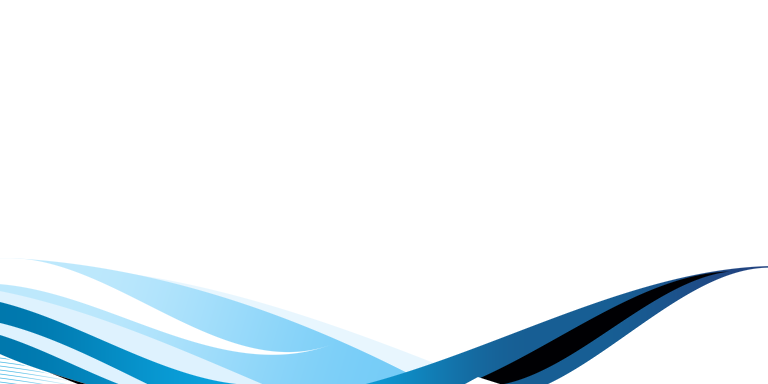
Write a Shadertoy shader that draws this background.

```glsl
// Flowing blue ribbons and pale leaves along the bottom of a white page.

// Colours to tune
const vec3 PAPER      = vec3(1.0);
const vec3 SHEEN      = vec3(0.91, 0.965, 0.995);
const vec3 LEAF_LEFT  = vec3(0.74, 0.91, 0.99);
const vec3 LEAF_RIGHT = vec3(0.46, 0.80, 0.97);
const vec3 BAND_LIGHT = vec3(0.87, 0.95, 0.995);
const vec3 TEAL       = vec3(0.00, 0.47, 0.68);
const vec3 CYAN       = vec3(0.04, 0.63, 0.86);
const vec3 STEEL      = vec3(0.09, 0.37, 0.58);
const vec3 NAVY       = vec3(0.13, 0.26, 0.50);
const vec3 INK        = vec3(0.0, 0.0, 0.01);

// Fine lines in the lower left corner
const float LINE_COUNT = 96.0;   // lines per canvas height
const float LINE_SLOPE = 0.13;
const float LINE_WIDTH = 0.13;   // share of the spacing
const float LINE_REACH = 0.24;

// Cubic through four heights spaced evenly from x0 to x1, held level outside.
float curve(float x, float x0, float x1, vec4 h) {
    float s = 3.0 * clamp((x - x0) / (x1 - x0), 0.0, 1.0);
    float a = s - 1.0, b = s - 2.0, c = s - 3.0;
    return dot(h, vec4(-a * b * c / 6.0, s * b * c / 2.0,
                       -s * a * c / 2.0, s * a * b / 6.0));
}

// Smooth coverage of the area below a height.
float below(float y, float height) {
    return clamp((height - y) * iResolution.y * 0.9 + 0.5, 0.0, 1.0);
}

// Smooth coverage of the area between two heights.
float band(float y, float top, float bottom) {
    return max(0.0, below(y, top) - below(y, bottom));
}

void mainImage(out vec4 fragColor, in vec2 fragCoord) {
    vec2 p = fragCoord / iResolution.y;
    p.x = fragCoord.x / iResolution.x * 2.0;
    float x = p.x, y = p.y;
    vec3 color = PAPER;

    // Pale leaf with a lighter sheen along its upper edge
    float sheenTop = curve(x, 0.26, 1.276, vec4(0.297, 0.234, 0.1276, -0.004));
    float leafTop = curve(x, 0.026, 1.135, vec4(0.328, 0.276, 0.1615, -0.01));
    vec3 leafColor = mix(LEAF_LEFT, LEAF_RIGHT, smoothstep(0.1, 1.05, x - 0.3 * y));
    color = mix(color, SHEEN, below(y, sheenTop));
    color = mix(color, leafColor, below(y, leafTop));

    // White swoosh cut out of the leaf
    float swooshTop = curve(x, 0.026, 0.867, vec4(0.328, 0.245, 0.1146, 0.104));
    float swooshBottom = curve(x, 0.0, 0.867, vec4(0.260, 0.185, 0.091, 0.104));
    color = mix(color, PAPER, band(y, swooshTop, swooshBottom));

    // Stacked bands at the left
    float lightTop = curve(x, 0.0, 0.69, vec4(0.242, 0.180, 0.094, -0.003));
    float blueTop = curve(x, 0.0, 0.69, vec4(0.2135, 0.130, 0.0365, -0.003));
    float blueBottom = curve(x, 0.0, 0.39, vec4(0.159, 0.117, 0.060, -0.003));
    float lowerTop = curve(x, 0.0, 0.352, vec4(0.1276, 0.083, 0.031, -0.016));
    float lowerBottom = curve(x, 0.0, 0.234, vec4(0.078, 0.047, 0.021, -0.003));
    vec3 blueColor = mix(TEAL, CYAN, smoothstep(0.0, 0.6, x));
    color = mix(color, BAND_LIGHT, below(y, lightTop));
    color = mix(color, blueColor, below(y, blueTop));
    color = mix(color, BAND_LIGHT, below(y, blueBottom));
    color = mix(color, blueColor, below(y, lowerTop));
    color = mix(color, PAPER, below(y, lowerBottom));

    // Fine lines and a dark sliver under the bands
    float phase = (y + LINE_SLOPE * x + 0.15 * x * x) * LINE_COUNT;
    float lineDistance = abs(fract(phase) - 0.5);
    float soft = LINE_COUNT / iResolution.y;
    float line = 1.0 - smoothstep(LINE_WIDTH - 0.5 * soft, LINE_WIDTH + 0.5 * soft, lineDistance);
    line *= 0.55 * (1.0 - smoothstep(0.0, LINE_REACH, x));
    color = mix(color, CYAN, line * below(y, lowerBottom - 0.004));
    color = mix(color, INK, band(y, lowerBottom, 0.025 - 0.4 * (x - 0.14)));

    // Rising ribbon at the right
    float ribbonTop = curve(x, 0.9375, 2.0, vec4(-0.004, 0.1146, 0.242, 0.307));
    float ribbonBottom = curve(x, 1.419, 2.0, vec4(-0.004, 0.1146, 0.242, 0.303));
    vec3 ribbonColor = mix(CYAN, STEEL, smoothstep(0.85, 1.38, x));
    ribbonColor = mix(ribbonColor, NAVY, smoothstep(1.55, 2.0, x));
    color = mix(color, ribbonColor, band(y, ribbonTop, ribbonBottom));

    // Dark fold inside the ribbon
    float foldTop = curve(x, 1.211, 1.901, vec4(-0.001, 0.1146, 0.2344, 0.293));
    float foldBottom = curve(x, 1.297, 1.901, vec4(-0.003, 0.083, 0.2135, 0.293));
    color = mix(color, INK, band(y, foldTop, foldBottom));

    // Small pale wedge where the fold meets the floor
    float wedgeTop = min(0.54 * (x - 1.211), 0.318 * (1.302 - x));
    color = mix(color, PAPER, below(y, wedgeTop));

    fragColor = vec4(color, 1.0);
}
```
